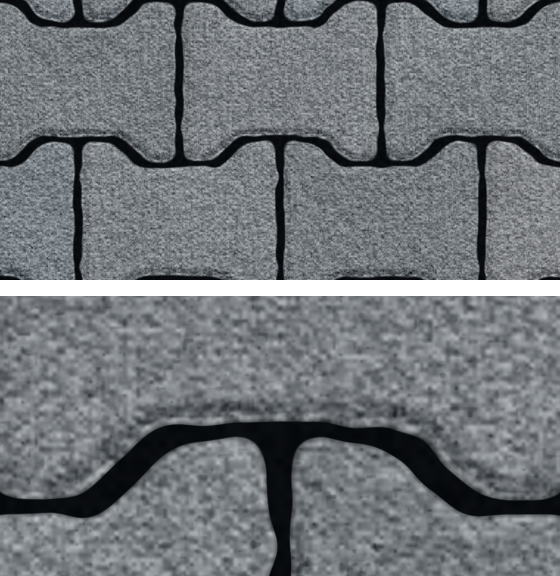
Top: the whole. Bottom: its middle third, enlarged.
A Shadertoy shader for this texture:

```glsl
const vec2 PITCH = vec2(1.443, 1.0);        // block spacing, in half canvas heights
const vec2 FIRST_CENTRE = vec2(1.2785, 0.417);
const vec2 HALF_SIZE = vec2(0.693, 0.573);
const float WAIST = 0.392;                  // half height between the flanges
const vec2 RAMP = vec2(0.297, 0.484);       // x range of the sloping shoulder
const vec3 JOINT = vec3(0.03, 0.04, 0.05);
const vec3 COOL_GREY = vec3(0.45, 0.483, 0.51);
const vec3 WARM_GREY = vec3(0.48, 0.488, 0.495);

float hash(vec2 p) {
    return fract(sin(dot(p, vec2(127.1, 311.7))) * 43758.5453);
}

float noise(vec2 p) {
    vec2 i = floor(p), f = fract(p);
    f = f * f * (3.0 - 2.0 * f);
    float low = mix(hash(i), hash(i + vec2(1, 0)), f.x);
    float high = mix(hash(i + vec2(0, 1)), hash(i + vec2(1, 1)), f.x);
    return mix(low, high, f.y);
}

float smoothMin(float a, float b, float k) {
    float h = max(k - abs(a - b), 0.0) / k;
    return min(a, b) - h * h * k * 0.25;
}

float smoothMax(float a, float b, float k) {
    return -smoothMin(-a, -b, k);
}

// Signed distance to one interlocking block, negative inside
float blockDistance(vec2 p, vec2 halfSize, float waist, vec2 ramp) {
    p = abs(p);
    vec2 slope = normalize(vec2(ramp.y - ramp.x, halfSize.y - waist));
    float shoulder = dot(p - vec2(ramp.x, waist), vec2(-slope.y, slope.x));
    float top = smoothMin(p.y - waist, shoulder, 0.05);
    top = smoothMax(top, p.y - halfSize.y, 0.06);
    float spacer = (p.y - 0.33) / 0.06;
    float side = p.x - halfSize.x - 0.013 * exp(-spacer * spacer);
    return smoothMax(top, side, 0.09);
}

float block(vec2 p) {
    return blockDistance(p, HALF_SIZE, WAIST, RAMP);
}

vec2 edgeNormal(vec2 p, float e) {
    vec2 g = vec2(block(p + vec2(e, 0)) - block(p - vec2(e, 0)),
                  block(p + vec2(0, e)) - block(p - vec2(0, e)));
    return g / max(length(g), 1e-5);
}

// Pitted concrete, lit slightly from above
float grain(vec2 p) {
    float coarse = noise(p * vec2(48.0, 60.0));
    float fine = noise(p * 95.0 + 17.0);
    float relief = coarse - noise((p + vec2(0.004, 0.009)) * vec2(48.0, 60.0));
    float pits = smoothstep(0.74, 0.95, noise(p * 62.0 + 41.0));
    return 0.16 * (coarse - 0.5) + 0.20 * (fine - 0.5) + 0.11 * relief - 0.10 * pits;
}

vec3 blockColor(vec2 local, vec2 pos, vec2 id, float d) {
    vec3 color = mix(COOL_GREY, WARM_GREY, hash(id + 3.7));
    color += 0.03 * (hash(id + 9.2) - 0.5) + 0.04 * (noise(pos * 3.0) - 0.5);
    color += 0.012 + grain(pos);

    // Bevel: dark on the lower and left sides, faintly bright on top
    vec2 n = edgeNormal(local, 0.008);
    float bevel = smoothstep(-0.065, -0.045, d);
    float light = 0.03 * max(n.y, 0.0) - 0.13 * max(-n.y, 0.0) - 0.05 * max(-n.x, 0.0);
    color += bevel * light;

    // Chipped pale rim, then a rounded fall into the joint
    float rim = smoothstep(-0.024, -0.014, d) * smoothstep(0.25, 0.7, noise(pos * 26.0));
    color += rim * (0.05 + 0.13 * max(-n.y, 0.0));
    return color * (1.0 - 0.35 * smoothstep(-0.012, 0.002, d));
}

void mainImage(out vec4 fragColor, in vec2 fragCoord) {
    float pixel = 2.0 / iResolution.y;
    vec2 pos = fragCoord * pixel;
    vec2 wobble = vec2(noise(pos * 11.0), noise(pos * 11.0 + 31.0)) - 0.5;
    vec2 warped = pos + 0.02 * wobble;

    // Flanges reach into adjoining rows, so keep the nearest of three
    float baseRow = floor(warped.y - FIRST_CENTRE.y + 0.5);
    float d = 1e3;
    vec2 local = vec2(0), id = vec2(0);
    for (int i = -1; i <= 1; i++) {
        float row = baseRow + float(i);
        vec2 q = warped - FIRST_CENTRE - vec2(0.5 * mod(row, 2.0) * PITCH.x, row * PITCH.y);
        float column = floor(q.x / PITCH.x + 0.5);
        q.x -= column * PITCH.x;
        float rowDistance = block(q);
        if (rowDistance < d) {
            d = rowDistance;
            local = q;
            id = vec2(column, row);
        }
    }

    vec3 joint = JOINT + 0.03 * (noise(pos * 50.0) - 0.5);
    float coverage = 1.0 - smoothstep(-pixel, pixel, d);
    vec3 color = mix(joint, blockColor(local, pos, id, d), coverage);
    fragColor = vec4(clamp(color, 0.0, 1.0), 1.0);
}
```
